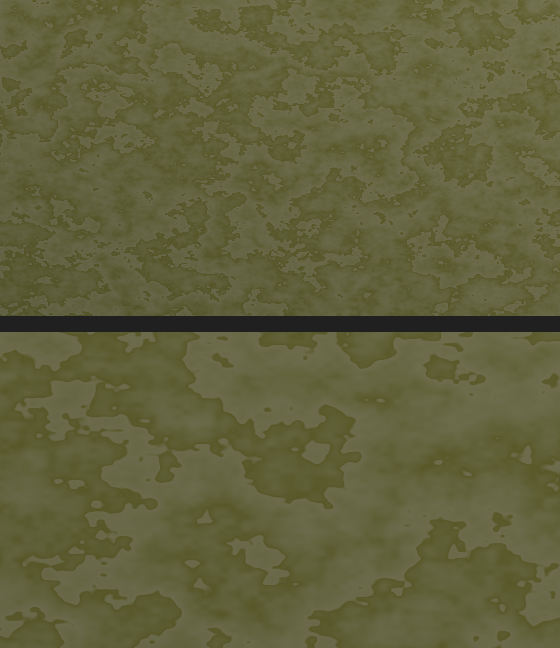
Top, the full canvas; bottom, a detail of the centre.
Give the GLSL for this texture, as a WebGL 1 fragment shader.

```glsl
precision highp float;
uniform vec2 u_resolution;

#define DARK_OLIVE vec3(0.340, 0.340, 0.155)
#define GREY_OLIVE vec3(0.424, 0.424, 0.306)
#define BASE_SCALE 4.6
#define GAIN 0.72
#define NOISE_AMOUNT 4.8
#define RING_AMOUNT 1.8
#define RING_STRETCH vec2(1.0, 1.6)
#define EDGE_WIDTH 0.07
#define TONE_BIAS 0.65
#define LIGHT_RANGE 0.15

float hash(vec2 p) {
  vec3 q = fract(vec3(p.xyx) * 0.1031);
  q += dot(q, q.yzx + 33.33);
  return fract((q.x + q.y) * q.z);
}

float valueNoise(vec2 p) {
  vec2 cell = floor(p);
  vec2 f = fract(p);
  f = f * f * (3.0 - 2.0 * f);
  float low = mix(hash(cell), hash(cell + vec2(1.0, 0.0)), f.x);
  float high = mix(hash(cell + vec2(0.0, 1.0)), hash(cell + vec2(1.0)), f.x);
  return mix(low, high, f.y);
}

// Rough fractal noise, normalised to 0..1
float fractalNoise(vec2 p) {
  float sum = 0.0;
  float total = 0.0;
  float weight = 1.0;
  for (int i = 0; i < 6; i++) {
    sum += weight * valueNoise(p);
    total += weight;
    weight *= GAIN;
    p = mat2(1.6, 1.2, -1.2, 1.6) * p + vec2(17.3, 41.7);
  }
  return sum / total;
}

// Sawtooth: slow rise, then a short smooth fall
float softSaw(float h) {
  float t = fract(h);
  return t * (1.0 - smoothstep(1.0 - EDGE_WIDTH, 1.0, t));
}

void main() {
  vec2 uv = gl_FragCoord.xy / u_resolution;
  vec2 p = (gl_FragCoord.xy - 0.5 * u_resolution) / u_resolution.y;

  // Faint oval bands broken up by the noise
  float rings = length((p + vec2(0.0, 0.08)) * RING_STRETCH);
  float grain = fractalNoise(p * vec2(0.8, 1.2) * BASE_SCALE + 60.0);
  float height = RING_AMOUNT * rings + NOISE_AMOUNT * grain;
  float tone = pow(softSaw(height), TONE_BIAS);

  // Light falls from the upper right
  float light = 1.0 + LIGHT_RANGE * (0.5 * (uv.x + uv.y) - 0.5);
  gl_FragColor = vec4(mix(DARK_OLIVE, GREY_OLIVE, tone) * light, 1.0);
}
```
